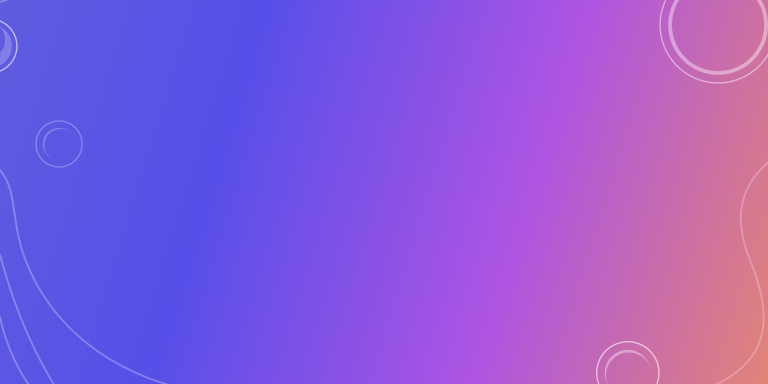
Reproduce this background procedurally as a Shadertoy shader.

```glsl
// Gradient colours and their stops along the tilted axis
const vec3 SLATE = vec3(0.375, 0.360, 0.875);
const vec3 INDIGO = vec3(0.340, 0.310, 0.912);
const vec3 VIOLET = vec3(0.680, 0.330, 0.890);
const vec3 CORAL = vec3(0.885, 0.515, 0.465);
const vec4 STOPS = vec4(0.0, 0.695, 1.531, 2.31);
const float TILT = 0.31;

// Line work, in canvas heights
const vec3 INK = vec3(1.0, 0.97, 1.0);
const float HAIRLINE = 0.0036;
const float CURVE_WIDTH = 0.0048;
const float BAND_WIDTH = 0.0098;
const float LEFT_CURVE_ALPHA = 0.28;
const float RIGHT_CURVE_ALPHA = 0.26;
const int CURVE_STEPS = 24;

// Bubble centres
const vec2 EDGE_BUBBLE = vec2(-0.026, 0.880);
const vec2 FAINT_BUBBLE = vec2(0.1536, 0.625);
const vec2 LARGE_BUBBLE = vec2(1.870, 0.935);
const vec2 LOW_BUBBLE = vec2(1.635, 0.029);

float coverage(float dist) {
    return clamp(0.5 - dist * iResolution.y, 0.0, 1.0);
}

float segmentDistance(vec2 p, vec2 a, vec2 b) {
    vec2 ab = b - a;
    float h = clamp(dot(p - a, ab) / dot(ab, ab), 0.0, 1.0);
    return length(p - a - ab * h);
}

vec2 bezier(vec2 a, vec2 b, vec2 c, vec2 d, float t) {
    float s = 1.0 - t;
    return s * s * s * a + 3.0 * s * t * (s * b + t * c) + t * t * t * d;
}

float bezierDistance(vec2 p, vec2 a, vec2 b, vec2 c, vec2 d) {
    float nearest = 1e3;
    vec2 previous = a;
    for (int i = 1; i <= CURVE_STEPS; i++) {
        vec2 next = bezier(a, b, c, d, float(i) / float(CURVE_STEPS));
        nearest = min(nearest, segmentDistance(p, previous, next));
        previous = next;
    }
    return nearest;
}

float ring(vec2 p, vec2 center, float radius, float width) {
    return coverage(abs(length(p - center) - radius) - 0.5 * width);
}

// Disc with a shifted disc cut out of it
float crescent(vec2 p, vec2 center, float radius, float cutRadius, vec2 shift) {
    float disc = length(p - center) - radius;
    float cut = length(p - center - shift) - cutRadius;
    return coverage(max(disc, -cut));
}

vec3 background(vec2 p) {
    float t = p.x + TILT * (1.0 - p.y);
    vec3 stage = clamp((t - STOPS.xyz) / (STOPS.yzw - STOPS.xyz), 0.0, 1.0);
    vec3 color = mix(SLATE, INDIGO, stage.x);
    color = mix(color, VIOLET, stage.y);
    return mix(color, CORAL, stage.z);
}

float curves(vec2 p) {
    // Flowing lines in the lower left
    vec2 bend = vec2(0.057, 0.349);
    float left = bezierDistance(p, vec2(-0.002, 0.559), vec2(0.042, 0.510), vec2(0.029, 0.448), bend);
    left = min(left, bezierDistance(p, bend, vec2(0.109, 0.188), vec2(0.240, 0.057), vec2(0.438, -0.002)));
    left = min(left, bezierDistance(p, vec2(0.0, 0.336), vec2(0.036, 0.206), vec2(0.078, 0.102), vec2(0.141, -0.003)));
    left = min(left, bezierDistance(p, vec2(0.0, 0.174), vec2(0.016, 0.102), vec2(0.044, 0.042), vec2(0.076, -0.003)));
    left = min(left, segmentDistance(p, vec2(-0.01, 0.992), vec2(0.024, 1.002)));

    // Single wave on the right
    vec2 waist = vec2(1.953, 0.323);
    float right = bezierDistance(p, vec2(2.002, 0.578), vec2(1.914, 0.505), vec2(1.917, 0.414), waist);
    right = min(right, bezierDistance(p, waist, vec2(2.0, 0.206), vec2(2.026, 0.076), vec2(1.864, -0.002)));

    return max(LEFT_CURVE_ALPHA * coverage(left - 0.5 * CURVE_WIDTH),
               RIGHT_CURVE_ALPHA * coverage(right - 0.5 * CURVE_WIDTH));
}

float bubbles(vec2 p) {
    float edge = max(0.62 * ring(p, EDGE_BUBBLE, 0.070, HAIRLINE),
                     0.22 * crescent(p, EDGE_BUBBLE, 0.057, 0.0495, vec2(-0.0105, 0.016)));
    float faint = max(0.28 * ring(p, FAINT_BUBBLE, 0.060, HAIRLINE),
                      0.25 * crescent(p, FAINT_BUBBLE, 0.042, 0.042, vec2(0.004, -0.003)));
    float large = max(0.50 * ring(p, LARGE_BUBBLE, 0.151, HAIRLINE),
                      0.42 * ring(p, LARGE_BUBBLE, 0.125, BAND_WIDTH));
    float low = max(0.62 * ring(p, LOW_BUBBLE, 0.081, HAIRLINE),
                    0.40 * crescent(p, LOW_BUBBLE, 0.060, 0.060, vec2(0.003, -0.007)));
    return max(max(edge, faint), max(large, low));
}

void mainImage(out vec4 fragColor, in vec2 fragCoord) {
    vec2 p = fragCoord / iResolution.y;
    float ink = max(curves(p), bubbles(p));
    fragColor = vec4(mix(background(p), INK, ink), 1.0);
}
```
